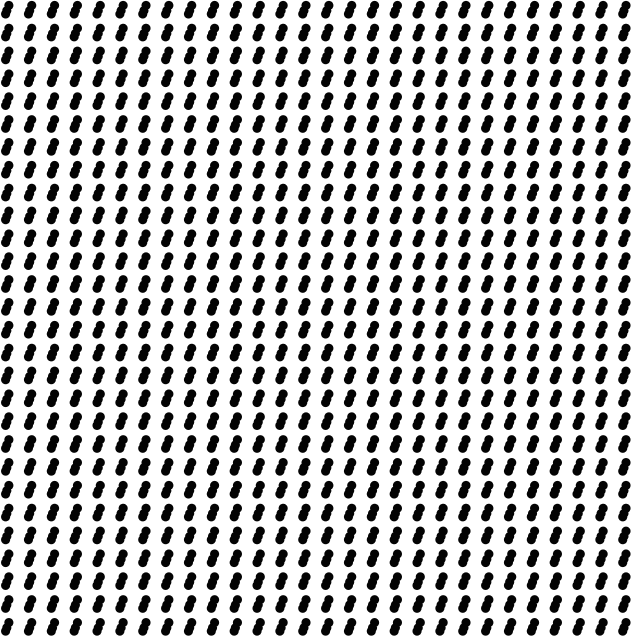
A Shadertoy shader for this pattern:

```glsl
// Regular grid of slanted black blobs, each made of three overlapping discs, on white.

const float REPEATS = 28.0;               // whole number, so the canvas tiles
const float DISC_RADIUS = 0.198;          // all lengths below are in cells
const vec2 UPPER_DISC = vec2(0.388, 0.762);
const vec2 MIDDLE_DISC = vec2(0.298, 0.535);
const vec2 LOWER_DISC = vec2(0.245, 0.388);
const vec3 PAPER = vec3(1.0);
const vec3 INK = vec3(0.01);

float discDistance(vec2 p, vec2 center) {
    return length(p - center) - DISC_RADIUS;
}

// Signed distance to the union of the three discs
float blobDistance(vec2 p) {
    float ends = min(discDistance(p, UPPER_DISC), discDistance(p, LOWER_DISC));
    return min(ends, discDistance(p, MIDDLE_DISC));
}

void mainImage(out vec4 fragColor, in vec2 fragCoord) {
    // Repeat one cell across the canvas
    vec2 cell = fract(fragCoord / iResolution.xy * REPEATS);

    // Smooth the edge over one pixel
    float pixel = REPEATS / min(iResolution.x, iResolution.y);
    float coverage = clamp(0.5 - blobDistance(cell) / pixel, 0.0, 1.0);

    fragColor = vec4(mix(PAPER, INK, coverage), 1.0);
}
```
